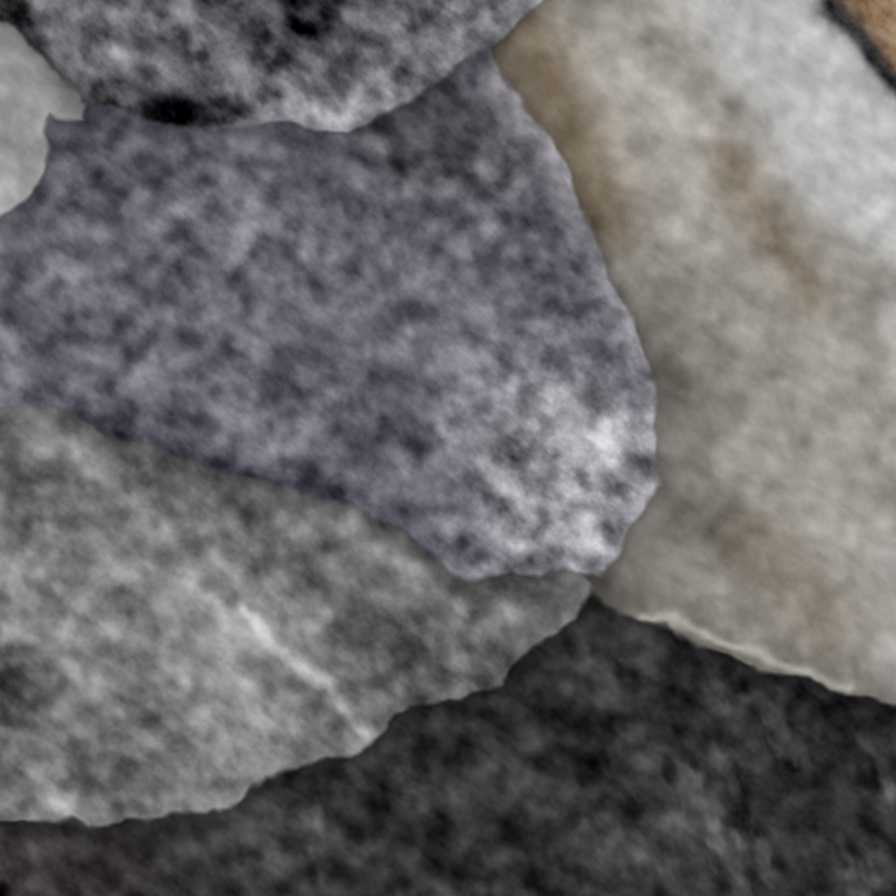
Write a Shadertoy shader that draws this texture.

```glsl
// Overlapping weathered boulders: violet slate, pale quartz, tan stone and dark crevices.
const float EDGE_WARP = .035;
const float EDGE_SOFT = .004;
const float GRAIN = .42;
const float RELIEF = .3;
const float CREASE = .35;
const vec3 CREVICE = vec3(.19, .19, .2);
const vec3 SLATE = vec3(.395, .385, .43);
const vec3 SHADE = vec3(.29, .28, .3);
const vec3 QUARTZ = vec3(.63, .625, .64);
const vec3 TAN = vec3(.605, .59, .565);
const vec3 RUST = vec3(.48, .42, .345);

// Rock outlines
const vec2 TOP_ROCK[10] = vec2[10](vec2(-.1, 1.1), vec2(0, .99), vec2(.05, .95), vec2(.1, .885), vec2(.17, .857),
    vec2(.38, .857), vec2(.43, .876), vec2(.5, .915), vec2(.56, .96), vec2(.7, 1.06));
const vec2 PALE_ROCK[10] = vec2[10](vec2(-.1, 1.1), vec2(0, .985), vec2(.05, .94), vec2(.108, .9), vec2(.1, .862),
    vec2(.058, .872), vec2(.048, .81), vec2(.025, .77), vec2(-.01, .748), vec2(-.1, .74));
const vec2 SLATE_ROCK[10] = vec2[10](vec2(-.1, .56), vec2(.08, .538), vec2(.38, .43), vec2(.54, .355), vec2(.67, .36),
    vec2(.737, .465), vec2(.72, .6), vec2(.665, .755), vec2(.54, .98), vec2(-.5, 1.3));
const vec2 GREY_ROCK[10] = vec2[10](vec2(-.1, .6), vec2(-.1, .08), vec2(.17, .085), vec2(.26, .1), vec2(.3, .14),
    vec2(.39, .155), vec2(.47, .205), vec2(.56, .23), vec2(.66, .35), vec2(.5, .6));
const vec2 TAN_ROCK[10] = vec2[10](vec2(.5, 1.1), vec2(.55, .5), vec2(.62, .365), vec2(.7, .32), vec2(.76, .285),
    vec2(.83, .255), vec2(.9, .245), vec2(.96, .222), vec2(1.1, .19), vec2(1.1, 1.1));

float hash(vec2 p) {
    vec3 q = fract(p.xyx * .1031);
    q += dot(q, q.yzx + 33.33);
    return fract((q.x + q.y) * q.z);
}

float noise(vec2 p) {
    vec2 i = floor(p), f = fract(p), e = vec2(1, 0);
    f *= f * (3. - 2. * f);
    return mix(mix(hash(i), hash(i + e), f.x), mix(hash(i + e.yx), hash(i + 1.), f.x), f.y);
}

float fbm(vec2 p) {
    float sum = 0., amp = .53;
    for (int i = 0; i < 4; i++, amp *= .5) {
        sum += amp * noise(p);
        p = mat2(1.6, 1.2, -1.2, 1.6) * p + 7.3;
    }
    return sum;
}

// Coordinates along and across a direction
vec2 turn(vec2 p, float a) { return mat2(cos(a), -sin(a), sin(a), cos(a)) * p; }

float blob(vec2 p, vec2 centre, vec2 radius) {
    vec2 q = (p - centre) / radius;
    return exp(-dot(q, q));
}

float segment(vec2 p, vec2 a, vec2 b) {
    vec2 e = b - a, q = p - a;
    return length(q - e * clamp(dot(q, e) / dot(e, e), 0., 1.));
}

float vein(vec2 p, vec2 a, vec2 b, float width) {
    float d = segment(p, a, b) / width;
    return exp(-d * d);
}

float outline(vec2 p, vec2 v[10]) {
    float d = 9., side = 1.;
    for (int i = 0; i < 10; i++) {
        vec2 a = v[i], b = v[(i + 1) % 10];
        d = min(d, segment(p, a, b));
        if ((a.y > p.y) != (b.y > p.y) && p.x < a.x + (p.y - a.y) * (b.x - a.x) / (b.y - a.y)) side = -side;
    }
    return side * d;
}

// Lay a rock over the scene with a soft contact shadow
vec3 lay(vec3 under, vec3 rock, float d) {
    float soft = max(EDGE_SOFT, 1. / iResolution.y);
    under *= 1. - CREASE * exp(-max(d, 0.) / .016);
    return mix(under, rock, smoothstep(-soft, soft, -d));
}

void mainImage(out vec4 fragColor, in vec2 fragCoord) {
    vec2 p = fragCoord / iResolution.xy;
    vec2 w = p + EDGE_WARP * (vec2(fbm(p * 16.), fbm(p * 16. + 31.)) - .5);
    vec2 s = turn(p, -.75);
    float coarse = fbm(s * vec2(7, 14) + 9.) - .5;
    float relief = fbm(p * 42.) - fbm(p * 42. + vec2(-.4, .5));
    float grain = GRAIN * (fbm(s * vec2(26, 50)) - .5) + RELIEF * relief;

    // Dark crevice with steep, paler facets
    float facet = smoothstep(.48, .66, fbm(turn(p, -1.15) * vec2(11, 24)));
    float lit = blob(w, vec2(.88, .09), vec2(.17, .15)) + .35 * blob(w, vec2(.36, .1), vec2(.14, .07));
    vec3 col = CREVICE + .2 * coarse + .6 * grain + .2 * facet * lit;
    col += .16 * blob(w, vec2(.775, .07), vec2(.035, .055));
    col += vec3(.05, .03, .02) * blob(w, vec2(.08, .03), vec2(.14, .06));

    // Tan stone: chalky face, rusty bands, shaded foot, split corner
    float d = outline(w, TAN_ROCK);
    float chalk = w.x - mix(.77, 1.02, smoothstep(1.02, .53, p.y)) + .15 * coarse;
    vec3 rock = mix(TAN + .22 * coarse, vec3(.72), smoothstep(-.03, .05, chalk));
    rock = mix(rock, RUST, .85 * vein(w, vec2(.58, .97), vec2(.68, .76), .04));
    rock = mix(rock, RUST, .55 * vein(w, vec2(.81, .82), vec2(.9, .68), .028));
    rock = mix(rock, RUST, .3 * vein(w, vec2(.84, .4), vec2(.92, .31), .04));
    rock -= .13 * blob(w, vec2(.76, .39), vec2(.1, .07)) + .09 * blob(w, vec2(.76, .58), vec2(.05, .12));
    rock += .2 * vein(w, vec2(.71, .315), vec2(.95, .235), .007) - .14 * smoothstep(-.07, 0., d) + .45 * grain;
    rock = mix(rock, vec3(.56, .46, .36) + grain, smoothstep(1.915, 1.935, w.x + w.y));
    rock = mix(rock, CREVICE + grain, vein(w, vec2(.92, 1), vec2(1.02, .9), .014));
    col = lay(col, rock, d);

    // Lower grey rock with pale diagonal scratches
    rock = vec3(.46) + .35 * coarse + .85 * grain + .08 * blob(w, vec2(.17, .28), vec2(.19, .13));
    rock -= .12 * blob(w, vec2(.47, .28), vec2(.13, .08)) + .25 * blob(w, vec2(0, .22), vec2(.045, .07));
    rock += .2 * vein(w, vec2(.27, .32), vec2(.41, .18), .009) + .16 * vein(w, vec2(0, .19), vec2(.07, .11), .02);
    col = lay(col, rock, outline(w, GREY_ROCK));

    // Violet slate with a crystalline shoulder and dark lower crease
    d = outline(w, SLATE_ROCK);
    float shoulder = clamp(blob(w, vec2(.63, .47), vec2(.12, .14)) + .25 * coarse, 0., 1.);
    float rim = smoothstep(-.045, -.01, d) * smoothstep(.5, .58, p.x);
    rock = mix(SLATE + .18 * coarse, SHADE, blob(w, vec2(.51, .84), vec2(.13, .08)));
    rock = mix(rock, QUARTZ, max(shoulder, .65 * rim)) + grain * (.85 + .7 * shoulder);
    rock -= .12 * vein(w, vec2(.58, .5), vec2(.63, .4), .016) + .16 * vein(w, vec2(.03, .56), vec2(.39, .435), .02);
    col = lay(col, rock, d);

    // Pale left rock, then the mottled rock above
    col = lay(col, vec3(.6) + .2 * coarse + .5 * grain, outline(w, PALE_ROCK));
    float mottle = smoothstep(.1, .34, w.x + .6 * coarse) + .7 * blob(w, vec2(.11, .98), vec2(.06, .03));
    rock = mix(CREVICE, vec3(.43, .435, .455), min(mottle, 1.)) + .3 * coarse + 1.2 * grain;
    rock += .14 * vein(w, vec2(.3, .865), vec2(.44, .89), .014) - .16 * vein(w, vec2(.14, .87), vec2(.29, .87), .018);
    col = lay(col, rock, outline(w, TOP_ROCK));

    fragColor = vec4(clamp(col, 0., 1.), 1);
}
```
